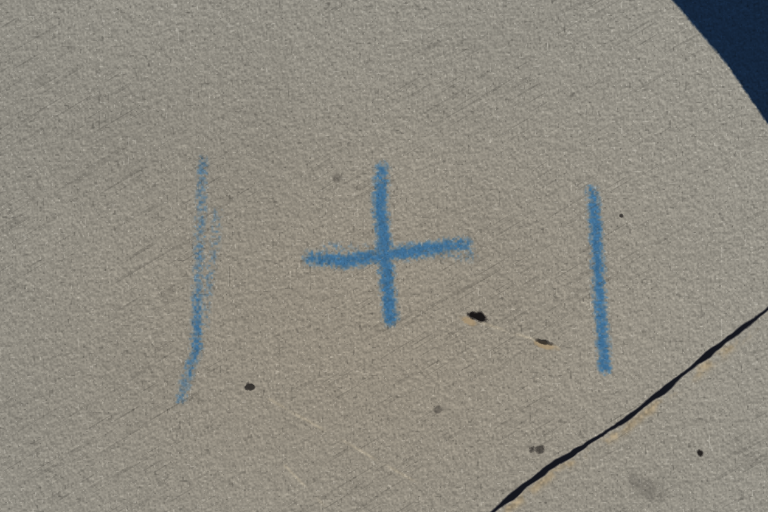
Give the GLSL for this texture, as a Shadertoy shader.

```glsl
// Sunlit concrete slab with sprayed blue strokes, a diagonal joint and a corner shadow.
// Layered value noise gives the relief; bent segment distances place paint, joint and
// scratches. Lengths are in units of canvas height.

float hash(vec2 cell) {
    vec3 q = fract(cell.xyx * 0.1031);
    q += dot(q, q.yzx + 33.33);
    return fract((q.x + q.y) * q.z);
}

float noise(vec2 p) {
    vec2 i = floor(p), f = fract(p);
    f = f * f * (3.0 - 2.0 * f);
    return mix(mix(hash(i), hash(i + vec2(1, 0)), f.x),
               mix(hash(i + vec2(0, 1)), hash(i + vec2(1, 1)), f.x), f.y);
}

float fbm(vec2 p) {
    float sum = 0.0, amp = 0.5;
    for (int i = 0; i < 4; i++) {
        sum += amp * noise(p);
        p = mat2(1.6, 1.2, -1.2, 1.6) * p + 7.3;
        amp *= 0.5;
    }
    return sum / 0.9375;
}

float segment(vec2 p, vec2 a, vec2 b) {
    vec2 ap = p - a, ab = b - a;
    return length(ap - ab * clamp(dot(ap, ab) / dot(ab, ab), 0.0, 1.0));
}

// Distance to a line with two bends
float bentLine(vec2 p, vec2 a, vec2 b, vec2 c, vec2 d) {
    return min(segment(p, a, b), min(segment(p, b, c), segment(p, c, d)));
}

float jointLine(vec2 p) {
    return bentLine(p, vec2(0.944, -0.013), vec2(1.074, 0.088), vec2(1.211, 0.172), vec2(1.52, 0.414));
}

float spray(float dist, float width) {
    return exp(-pow(dist / width, 2.0));
}

// Rotated soft ellipse, 1 inside and 0 outside, with a ragged rim
float pit(vec2 p, vec2 center, vec2 radius, float angle, float rag) {
    float c = cos(angle), s = sin(angle);
    vec2 q = mat2(c, -s, s, c) * (p - center) / radius;
    return 1.0 - smoothstep(0.55, 1.25, length(q) + rag);
}

// Coordinates running along the broomed grooves
vec2 broomed(vec2 p) {
    return mat2(0.86, -0.51, 0.51, 0.86) * p;
}

float relief(vec2 p) {
    return 0.5 * noise(broomed(p) * vec2(85.0, 130.0)) + 0.5 * noise(p * 235.0 + 19.0)
         + 0.35 * noise(broomed(p) * vec2(45.0, 210.0) + 5.0);
}

vec3 concrete(vec2 p, float slope) {
    float warm = spray(length((p - vec2(0.72, 0.33)) * vec2(0.75, 1.0)), 0.48);
    vec3 col = mix(vec3(0.573, 0.563, 0.528), vec3(0.585, 0.548, 0.487), warm * 0.75);
    col *= 0.955 + 0.06 * fbm(p * 4.0 + 2.0) + 0.03 * smoothstep(0.3, 1.4, p.x);
    col *= 1.0 + 0.23 * slope + 0.13 * (noise(p * 330.0) - 0.5);
    // Thin dark brooming lines in broken runs
    float groove = smoothstep(0.70, 0.95, noise(broomed(p) * vec2(16.0, 230.0) + 31.0));
    col *= 1.0 - 0.10 * groove * smoothstep(0.4, 0.65, fbm(p * 6.0 + 3.0));
    // Pale grit and dark pores
    col += 0.08 * smoothstep(0.82, 1.0, noise(p * 215.0 + 61.0));
    return col * (1.0 - 0.16 * smoothstep(0.80, 1.0, noise(p * 165.0 + 83.0)));
}

// Paint coverage of all strokes before the grit breaks it up
float paintStrokes(vec2 p) {
    float left = bentLine(p, vec2(0.396, 0.685), vec2(0.386, 0.44), vec2(0.384, 0.32), vec2(0.352, 0.22));
    float ghost = bentLine(p, vec2(0.424, 0.585), vec2(0.419, 0.52), vec2(0.406, 0.44), vec2(0.394, 0.34));
    float upright = bentLine(p, vec2(0.746, 0.67), vec2(0.742, 0.60), vec2(0.752, 0.50), vec2(0.763, 0.378));
    float bar = bentLine(p, vec2(0.605, 0.496), vec2(0.674, 0.490), vec2(0.752, 0.502), vec2(0.908, 0.523));
    float right = bentLine(p, vec2(1.157, 0.627), vec2(1.166, 0.52), vec2(1.172, 0.40), vec2(1.182, 0.282));
    float lowLeft = smoothstep(0.21, 0.32, p.y) * (1.0 - smoothstep(0.36, 0.48, p.y));
    float cover = spray(left, 0.013) * (0.48 + 0.27 * lowLeft);
    cover = max(cover, 0.33 * spray(ghost, 0.014));
    cover = max(cover, spray(upright, 0.0155) * (1.0 - 0.25 * smoothstep(0.58, 0.68, p.y)));
    cover = max(cover, spray(bar, 0.016) * (0.95 - 0.25 * smoothstep(0.09, 0.17, abs(p.x - 0.755))));
    cover = max(cover, 0.32 * spray(segment(p, vec2(0.64, 0.514), vec2(0.73, 0.512)), 0.018));
    cover = max(cover, 0.32 * spray(segment(p, vec2(0.87, 0.505), vec2(0.918, 0.503)), 0.020));
    return max(cover, spray(right, 0.014) * (0.9 - 0.25 * smoothstep(0.55, 0.65, p.y)));
}

void mainImage(out vec4 fragColor, in vec2 fragCoord) {
    vec2 p = fragCoord / iResolution.y;
    float px = 1.0 / iResolution.y;
    float grit = noise(p * 210.0 + 9.0);
    float rag = 1.1 * (fbm(p * 85.0) - 0.5);
    float slope = relief(p) - relief(p + vec2(0.0025, 0.0035));
    vec3 col = concrete(p, slope);

    // Pale scratches
    float scratch = min(segment(p, vec2(0.527, 0.22), vec2(0.84, 0.043)), segment(p, vec2(0.557, 0.09), vec2(0.645, 0.0)));
    scratch = min(scratch, segment(p, vec2(0.94, 0.37), vec2(1.09, 0.322)));
    col += vec3(0.08, 0.07, 0.05) * spray(scratch, 0.003) * smoothstep(0.2, 0.6, noise(p * 28.0));

    // Blue paint, thin enough for the grit to show
    float paint = paintStrokes(p);
    float cover = smoothstep(0.08, 1.0, paint + (0.5 * (grit - 0.5) + 0.25 * slope) * smoothstep(0.03, 0.3, paint));
    vec3 blue = vec3(0.20, 0.405, 0.575) * (0.25 + 1.35 * dot(col, vec3(0.333)));
    col = mix(col, blue * 1.02, 0.88 * cover);

    // Joint with a chipped pale lip on its lower side
    vec2 wob = vec2(0.006, 0.012) * (fbm(p * 38.0) - 0.5);
    float lip = jointLine(p + wob + vec2(-0.009, 0.012));
    float chips = smoothstep(0.34, 0.62, fbm(p * 30.0 + 4.0));
    col = mix(col, vec3(0.68, 0.61, 0.49) * (0.75 + 0.4 * grit), 0.8 * chips * spray(lip, 0.009));
    float gap = 0.0018 + 0.0055 * noise(p * 26.0);
    col = mix(col, vec3(0.08, 0.085, 0.115), 1.0 - smoothstep(gap - px, gap + 1.5 * px, jointLine(p + wob)));

    // Pits, their chipped rims and faint stains
    float rim = max(pit(p, vec2(0.918, 0.372), vec2(0.018, 0.008), -0.4, rag), pit(p, vec2(1.064, 0.325), vec2(0.022, 0.008), -0.3, rag));
    col = mix(col, vec3(0.68, 0.58, 0.43), 0.65 * rim);
    float hole = pit(p, vec2(0.933, 0.381), vec2(0.020, 0.009), -0.35, rag);
    hole = max(hole, 0.75 * pit(p, vec2(1.063, 0.332), vec2(0.018, 0.005), -0.3, rag));
    hole = max(hole, 0.75 * pit(p, vec2(0.488, 0.244), vec2(0.010, 0.007), 0.0, 1.5 * rag));
    hole = max(hole, 0.6 * pit(p, vec2(1.051, 0.121), vec2(0.012, 0.008), 0.0, 1.5 * rag));
    hole = max(hole, 0.9 * pit(p, vec2(1.367, 0.116), vec2(0.006, 0.008), 0.5, rag));
    hole = max(hole, 0.7 * pit(p, vec2(1.213, 0.578), vec2(0.005), 0.0, rag));
    hole = max(hole, 0.35 * pit(p, vec2(0.855, 0.200), vec2(0.008), 0.0, rag));
    hole = max(hole, 0.25 * pit(p, vec2(0.660, 0.654), vec2(0.012, 0.009), 0.0, rag));
    hole = max(hole, 0.16 * pit(p, vec2(1.260, 0.047), vec2(0.042, 0.018), -0.55, rag));
    col = mix(col, vec3(0.10, 0.09, 0.09), hole);

    // Cool shadow across the upper right corner
    float edge = 1.0 - 1.17 * (p.x - 1.3125) - 0.3 * max(p.x - 1.42, 0.0) + 0.004 * (grit - 0.5);
    col = mix(col, col * vec3(0.14, 0.26, 0.44), smoothstep(-0.005, 0.006, p.y - edge));
    fragColor = vec4(col, 1.0);
}
```
